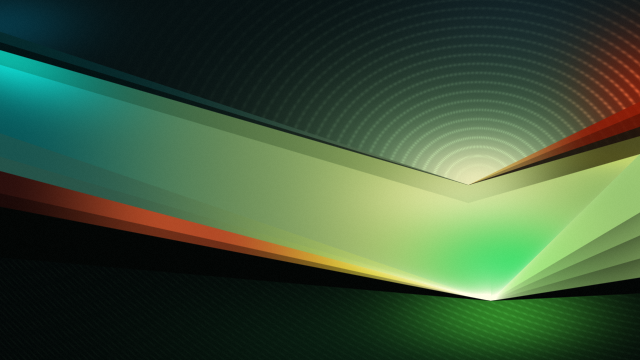
Give the GLSL for this background, as a WebGL 2 fragment shader.

```glsl
#version 300 es
precision highp float;
// Abstract backdrop: two stacked V-shaped folds of light over a dark mesh.
// Each fold edge is a bent line through a vertex; translucent layers between
// those lines are composited from the sky down to the floor.

#define ASPECT 1.77778
#define UPPER vec2(1.301, 0.486)
#define LOWER vec2(1.363, 0.164)
#define RING_COUNT 39.0
#define MESH_COUNT 58.0
#define MESH_GAIN 0.13
#define GRAIN 0.012

uniform vec2 u_resolution;
out vec4 fragColor;

float hash(vec2 p) {
    vec3 q = fract(vec3(p.xyx) * 0.1031);
    q += dot(q, q.yzx + 33.33);
    return fract((q.x + q.y) * q.z);
}

float glow(vec2 p, vec2 center, vec2 radius) {
    vec2 d = (p - center) / radius;
    return exp(-dot(d, d));
}

// Height of a bent line: ends.x at the left border, ends.y at the right.
float ridge(float x, vec2 v, vec2 ends) {
    return x < v.x ? mix(ends.x, v.y, x / v.x)
                   : mix(v.y, ends.y, (x - v.x) / (ASPECT - v.x));
}

float below(vec2 p, vec2 v, vec2 ends) {
    float aa = 0.8 / u_resolution.y;
    return smoothstep(-aa, aa, ridge(p.x, v, ends) - p.y);
}

float wave(float t) { return 0.5 + 0.5 * cos(6.28318 * t); }

vec3 sky(vec2 p) {
    vec2 d = p - vec2(1.33, 0.49);
    float e = length(d * vec2(0.57, 1.0));
    vec3 c = mix(vec3(0.025, 0.065, 0.07), vec3(0.40, 0.57, 0.39), exp(-e * e / 0.085));
    c = mix(c, vec3(0.94, 0.93, 0.73), 0.95 * exp(-e * e / 0.014));
    c += vec3(0.0, 0.15, 0.20) * glow(p, vec2(0.0, 0.93), vec2(0.22, 0.10));
    c += vec3(0.03, 0.05, 0.07) * glow(p, vec2(1.45, 0.95), vec2(0.35, 0.2));
    float ember = glow(p, vec2(1.80, 0.73), vec2(0.17, 0.17));
    c = mix(c, vec3(0.55, 0.12, 0.04), 0.85 * ember);
    // Dotted concentric rings
    float r = length(d * vec2(0.8, 1.0));
    float rings = pow(wave(r * RING_COUNT), 4.0);
    float dots = 0.5 + 0.5 * wave(atan(d.y, d.x) * 26.0 + r * 12.0);
    float fade = exp(-r * r / 0.25) * smoothstep(0.02, 0.12, r);
    c += rings * dots * MESH_GAIN * (fade * vec3(0.8, 1.0, 0.75) + ember * vec3(2.6, 1.2, 0.6));
    return c;
}

vec3 panel(vec2 p) {
    vec3 c = mix(vec3(0.03, 0.34, 0.35), vec3(0.41, 0.55, 0.35), smoothstep(0.0, 0.72, p.x));
    c = mix(c, vec3(0.73, 0.80, 0.45), smoothstep(0.55, 1.25, p.x));
    float drop = ridge(p.x, UPPER, vec2(0.855, 0.60)) - p.y;
    c = mix(c, vec3(0.06, 0.88, 0.84), exp(-p.x * p.x / 0.07 - drop * drop / 0.012));
    c = mix(c, vec3(0.92, 0.92, 0.68), 0.8 * glow(p, vec2(1.31, 0.45), vec2(0.25, 0.10)));
    c = mix(c, vec3(0.45, 0.66, 0.34), 0.6 * glow(p, vec2(1.72, 0.45), vec2(0.2, 0.1)));
    c = mix(c, vec3(0.20, 0.87, 0.40), 0.95 * glow(p, vec2(1.42, 0.255), vec2(0.24, 0.13)));
    c = mix(c, vec3(0.80, 0.86, 0.42), 0.6 * glow(p, vec2(1.75, 0.56), vec2(0.2, 0.03)));
    // Shadow cast under the upper fold
    float shade = 1.0 - below(p, UPPER - vec2(0.0, 0.05), vec2(0.82, 0.572));
    float side = smoothstep(0.0, 0.4, p.x - UPPER.x);
    float fade = 1.0 - 0.7 * glow(p, UPPER, vec2(0.2));
    return mix(c, c * mix(vec3(0.78, 0.82, 0.78), vec3(0.42, 0.38, 0.28), side), shade * fade);
}

// Dark band on the left and glowing red band on the right of the upper fold
vec3 trim(vec2 p) {
    float near = smoothstep(0.0, 1.3, p.x);
    vec3 left = mix(vec3(0.02, 0.16, 0.17), vec3(0.40, 0.48, 0.33), near * near);
    left *= mix(1.0, 0.42, below(p, UPPER, vec2(0.883, 0.69)));
    vec3 right = mix(vec3(0.80, 0.72, 0.35), vec3(0.55, 0.11, 0.03), smoothstep(1.32, 1.66, p.x));
    right *= mix(1.0, 0.7, below(p, UPPER, vec2(0.88, 0.685)));
    right = mix(right, vec3(0.10, 0.07, 0.04), below(p, UPPER, vec2(0.87, 0.648)));
    return p.x < UPPER.x ? left : right;
}

vec3 leftStrips(vec3 c, vec2 p) {
    float warm = smoothstep(0.25, 1.2, p.x);
    vec3 haze = mix(vec3(0.19, 0.32, 0.26), vec3(0.82, 0.90, 0.36), warm);
    c = mix(c, haze, 0.42 * below(p, LOWER, vec2(0.63, 0.572)));
    c = mix(c, haze, 0.45 * below(p, LOWER, vec2(0.565, 0.572)));
    vec3 fire = mix(vec3(0.17, 0.06, 0.05), vec3(0.70, 0.29, 0.15), smoothstep(0.0, 0.48, p.x));
    fire = mix(fire, vec3(0.86, 0.82, 0.22), smoothstep(0.58, 1.08, p.x));
    fire *= mix(1.0, 0.62, below(p, LOWER, vec2(0.463, 0.4)));
    return mix(c, fire, below(p, LOWER, vec2(0.525, 0.572)));
}

vec3 rightFan(vec3 c, vec2 p) {
    float far = smoothstep(LOWER.x, ASPECT, p.x);
    vec3 beam = mix(vec3(0.72, 0.94, 0.52), vec3(0.60, 0.78, 0.45), far);
    c = mix(c, beam, 0.85 * below(p, LOWER, vec2(0.5, 0.572)));
    for (int i = 0; i < 3; i++) {
        float edge = 0.41 - 0.064 * float(i);
        float depth = max(ridge(p.x, LOWER, vec2(0.5, edge)) - p.y, 0.0);
        float tone = 0.36 * (0.4 + 0.6 * far) * exp(-depth * 9.0);
        c *= 1.0 - tone * below(p, LOWER, vec2(0.5, edge));
    }
    return c;
}

vec3 ground(vec2 p) {
    vec3 c = vec3(0.012, 0.028, 0.028);
    c += vec3(0.02, 0.08, 0.035) * glow(p, vec2(1.0, 0.05), vec2(0.55, 0.18));
    float light = glow(p, vec2(1.40, 0.13), vec2(0.27, 0.12));
    c += vec3(0.16, 0.44, 0.10) * light;
    // Curved woven mesh
    float bend = 0.22 * (p.x - 1.4) * (p.x - 1.4);
    float rows = pow(wave((p.y - bend + 0.35 * p.x) * MESH_COUNT), 3.0);
    float cols = wave((p.x + 0.6 * p.y) * MESH_COUNT);
    return c + rows * (0.4 + 0.6 * cols) * MESH_GAIN * vec3(0.3, 0.55, 0.35) * (0.35 + light);
}

void main() {
    vec2 p = gl_FragCoord.xy / u_resolution * vec2(ASPECT, 1.0);
    bool isLeft = p.x < LOWER.x;

    // Upper fold
    vec3 c = mix(sky(p), trim(p), below(p, UPPER, vec2(0.912, 0.718)) * 0.92);
    vec3 body = panel(p);
    body = isLeft ? leftStrips(body, p) : rightFan(body, p);
    c = mix(c, body, below(p, UPPER, vec2(0.861, 0.622)));

    // Hot edges and flare at the lower vertex
    float spine = abs(p.y - ridge(p.x, LOWER, vec2(0.525, 0.572)));
    float reach = isLeft ? smoothstep(0.85, 1.36, p.x) : 0.55 * exp((LOWER.x - p.x) * 7.0);
    float flare = reach * exp(-spine / 0.016) + exp(-length(p - LOWER) / 0.045);
    c = mix(c, vec3(1.0, 1.0, 0.90), min(flare, 1.0));

    // Black underside, then the floor
    c = mix(c, vec3(0.012, 0.022, 0.018), below(p, LOWER, vec2(0.426, 0.229)));
    c = mix(c, ground(p), below(p, LOWER, vec2(0.285, 0.185)));
    c += GRAIN * (hash(floor(p * 432.0)) - 0.5);
    fragColor = vec4(clamp(c, 0.0, 1.0), 1.0);
}
```
